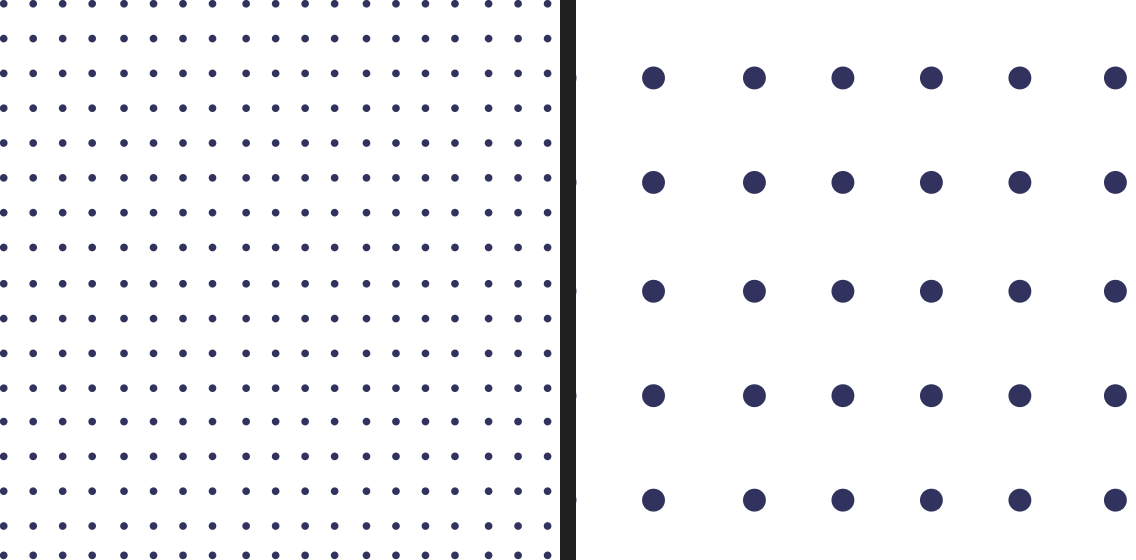
Left: the whole. Right: its middle third, enlarged.
Give the GLSL for this pattern, as a WebGL 2 fragment shader.

```glsl
#version 300 es
precision highp float;
// Navy dots on white, 19 across and 17 down, in groups of four with slightly uneven gaps.

#define GROUPS 5
#define DOTS_PER_GROUP 4.0
#define FIRST_DOT vec2(0.0066, 0.0067)
#define GROUP_STEP vec2(0.21647, 0.2487)
#define DOT_PITCH vec2(0.05267, 0.06217)
#define DOT_RADIUS 0.0068
#define ODD_COLUMN_SHIFT -0.0016
#define MIDDLE_ROW_SHIFT 0.0026
#define LAST_ROW_SHIFT -0.0098
#define DOT_COLOR vec3(0.197, 0.197, 0.367)
#define PAPER_COLOR vec3(1.0)

uniform vec2 u_resolution;
out vec4 fragColor;

// Small displacement of each column group (x) and row group (y)
vec2 groupShift(int group) {
    float column = group % 2 == 1 ? ODD_COLUMN_SHIFT : 0.0;
    float row = group == 2 ? MIDDLE_ROW_SHIFT
              : group == GROUPS - 1 ? LAST_ROW_SHIFT : 0.0;
    return vec2(column, row);
}

// Per-axis distance to the nearest column and row of dots
vec2 gridOffset(vec2 p) {
    vec2 nearest = vec2(1.0);
    for (int group = 0; group < GROUPS; group++) {
        vec2 start = FIRST_DOT + float(group) * GROUP_STEP + groupShift(group);
        vec2 local = p - start;
        vec2 index = clamp(floor(local / DOT_PITCH + 0.5), 0.0, DOTS_PER_GROUP - 1.0);
        nearest = min(nearest, abs(local - index * DOT_PITCH));
    }
    return nearest;
}

void main() {
    // Rows are laid out downward from the top edge
    vec2 p = gl_FragCoord.xy / u_resolution;
    p.y = 1.0 - p.y;

    // Circle with an edge one pixel wide
    float pixel = 1.0 / min(u_resolution.x, u_resolution.y);
    float dist = length(gridOffset(p)) - DOT_RADIUS;
    float coverage = clamp(0.5 - dist / pixel, 0.0, 1.0);

    fragColor = vec4(mix(PAPER_COLOR, DOT_COLOR, coverage), 1.0);
}
```
